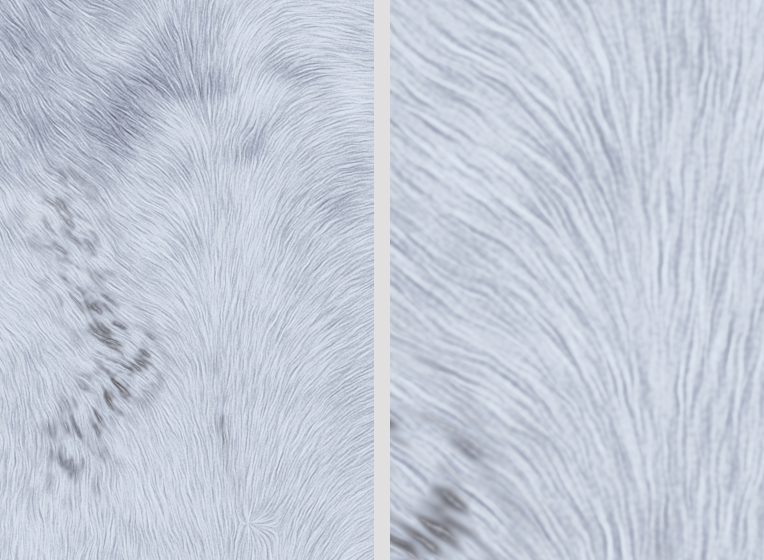
Left, the full canvas; right, a detail of the centre.
Write a Shadertoy shader that draws this texture.

```glsl
// Pale grey-blue animal fur: hairs combed along a flow field, with a crest, a whorl and dark tufts.

const vec3 SHADOW_GREY = vec3(0.47, 0.49, 0.55);
const vec3 PALE_FUR = vec3(0.81, 0.84, 0.885);
const vec3 MIDTONE_BLUE = vec3(0.0, 0.005, 0.02);
const vec3 WARM_TINT = vec3(0.025, 0.008, -0.025);
const vec2 WHORL = vec2(0.443, 0.065);
const mat2 TURN = mat2(0.8, 0.6, -0.6, 0.8);
const int HAIR_STEPS = 10;
const float STEP_LENGTH = 0.0019;

vec2 hashGradient(vec2 cell) {
    vec3 h = fract(vec3(cell.xyx) * vec3(0.1031, 0.1030, 0.0973));
    h += dot(h, h.yzx + 33.33);
    float angle = 6.2832 * fract((h.x + h.y) * h.z);
    return vec2(cos(angle), sin(angle));
}

float gradientNoise(vec2 p) {
    vec2 i = floor(p), f = p - i;
    vec2 u = f * f * f * (f * (f * 6.0 - 15.0) + 10.0);
    vec2 e = vec2(0.0, 1.0);
    float low = mix(dot(hashGradient(i), f), dot(hashGradient(i + e.yx), f - e.yx), u.x);
    float high = mix(dot(hashGradient(i + e), f - e), dot(hashGradient(i + 1.0), f - 1.0), u.x);
    return mix(low, high, u.y);
}

// Soft elliptical spot
float blob(vec2 p, vec2 centre, vec2 size) {
    vec2 d = (p - centre) / size;
    return exp(-dot(d, d));
}

// Soft bell around a value
float bell(float x, float centre, float width) {
    float d = (x - centre) / width;
    return exp(-d * d);
}

// Horizontal place of the crest where the hair parts
float crestX(float y) {
    return 0.40 + 0.04 * (1.0 - smoothstep(0.05, 0.36, y)) - 0.06 * smoothstep(0.78, 1.0, y);
}

// Local hair direction; blended as a doubled angle since hair has no sign
vec2 hairDirection(vec2 p) {
    float side = p.x - crestX(p.y);
    float rightEnd = mix(0.50, -0.12, smoothstep(0.45, 0.95, p.y));
    float rightAngle = mix(1.57, rightEnd, smoothstep(-0.03, 0.27, side));
    float lean = smoothstep(0.0, 0.13, -side) * mix(0.2, 1.0, smoothstep(0.12, 0.42, p.y));
    float leftAngle = 1.6 + 0.95 * lean - 0.4 * smoothstep(0.15, 0.40, -side);
    float angle = mix(rightAngle, leftAngle, smoothstep(0.0, 0.04, -side));

    float unruly = mix(0.35, 1.0, smoothstep(0.05, 0.22, -side));
    unruly += 1.5 * blob(p, vec2(0.45, 0.76), vec2(0.06, 0.05));
    angle += unruly * (0.5 * gradientNoise(p * 8.0) + 0.5 * gradientNoise(p * 24.0 + 7.0));
    angle += 0.4 * gradientNoise(p * 75.0 + 3.0);

    vec2 r = p - WHORL;
    float radial = atan(r.y, r.x);
    float pull = exp(-dot(r, r) / 0.004) * smoothstep(-0.05, 0.02, r.x);
    vec2 doubled = mix(vec2(cos(2.0 * angle), sin(2.0 * angle)),
                       vec2(cos(2.0 * radial), sin(2.0 * radial)), pull);
    float blended = 0.5 * atan(doubled.y, doubled.x);
    return vec2(cos(blended), sin(blended));
}

// Noise averaged along the hair: x single hairs, y clumps, z tufts
vec3 combedNoise(vec2 p) {
    vec3 sum = vec3(0.0);
    float total = 0.0;
    for (int way = 0; way < 2; way++) {
        vec2 q = p;
        vec2 heading = hairDirection(p) * (way == 0 ? 1.0 : -1.0);
        for (int i = 0; i < HAIR_STEPS; i++) {
            float weight = 1.0 - 0.7 * float(i) / float(HAIR_STEPS);
            vec2 t = TURN * q;
            sum += weight * vec3(gradientNoise(t * 260.0), gradientNoise(t * 105.0 + 19.0),
                                 gradientNoise(t * 36.0 + 41.0));
            total += weight;
            q += heading * STEP_LENGTH;
            vec2 next = hairDirection(q);
            heading = dot(next, heading) < 0.0 ? -next : next;
        }
    }
    return sum / total;
}

// Where dark undercoat shows: a winding band on the left and a slit by the crest
float undercoat(vec2 p) {
    float bandX = 0.115 + 0.115 * bell(p.y, 0.36, 0.11);
    float reach = smoothstep(0.08, 0.18, p.y) * (1.0 - smoothstep(0.62, 0.78, p.y));
    float band = bell(p.x, bandX, 0.07) * reach * (0.75 + 0.4 * bell(p.y, 0.36, 0.1));
    float slit = bell(p.x, crestX(p.y) - 0.012, 0.014) * bell(p.y, 0.25, 0.10);
    return band + 0.75 * slit;
}

// Broad soft shading, as an amount of darkness
float broadShade(vec2 p) {
    vec2 w = p + 0.05 * vec2(gradientNoise(p * 14.0), gradientNoise(p * 14.0 + 31.0));
    float upperLeft = smoothstep(0.5, 0.95, w.y) * (1.0 - smoothstep(0.1, 0.5, w.x));
    float rightFlank = smoothstep(0.45, 0.62, w.x) * bell(w.y, 0.4, 0.35);
    float spots = 0.36 * blob(w, vec2(0.31, 0.85), vec2(0.09, 0.035))
                + 0.32 * blob(w, vec2(0.21, 0.79), vec2(0.05, 0.05))
                + 0.36 * blob(w, vec2(0.45, 0.75), vec2(0.05, 0.045))
                + 0.32 * blob(w, vec2(0.52, 0.87), vec2(0.025, 0.04));
    float mottle = 0.26 * gradientNoise(p * 6.0 + 5.0) + 0.24 * gradientNoise(p * 15.0 + 2.0);
    return 0.26 * upperLeft + 0.10 * rightFlank + spots + mottle * mix(0.5, 1.0, smoothstep(0.2, 0.8, p.y));
}

void mainImage(out vec4 fragColor, in vec2 fragCoord) {
    vec2 p = fragCoord / iResolution.y;
    vec3 hair = combedNoise(p);
    float coarse = 1.0 - smoothstep(0.12, 0.42, p.x);
    float tuft = 0.7 * hair.z + 1.3 * hair.y + 0.8 * hair.x;
    float dark = undercoat(p) * smoothstep(-0.12, 0.26, tuft);
    float fleck = coarse * smoothstep(0.08, 0.32, tuft);
    float shade = broadShade(p);

    // Light on the hairs, with stronger contrast where the coat is dark
    float light = 0.95 - shade - 0.85 * dark - 0.2 * fleck;
    float contrast = 1.0 + 0.9 * clamp(shade, 0.0, 0.6) + 0.5 * dark;
    light += contrast * (2.1 * hair.x + mix(0.45, 0.7, coarse) * hair.y);
    light = min(light, 1.0 + 0.5 * (light - 1.0));
    light = clamp(light, -0.35, 1.15);

    float midtone = clamp(4.0 * light * (1.0 - light), 0.0, 1.0);
    vec3 color = mix(SHADOW_GREY, PALE_FUR, light) + MIDTONE_BLUE * midtone;
    color += WARM_TINT * clamp(dark, 0.0, 1.0);
    fragColor = vec4(color, 1.0);
}
```
